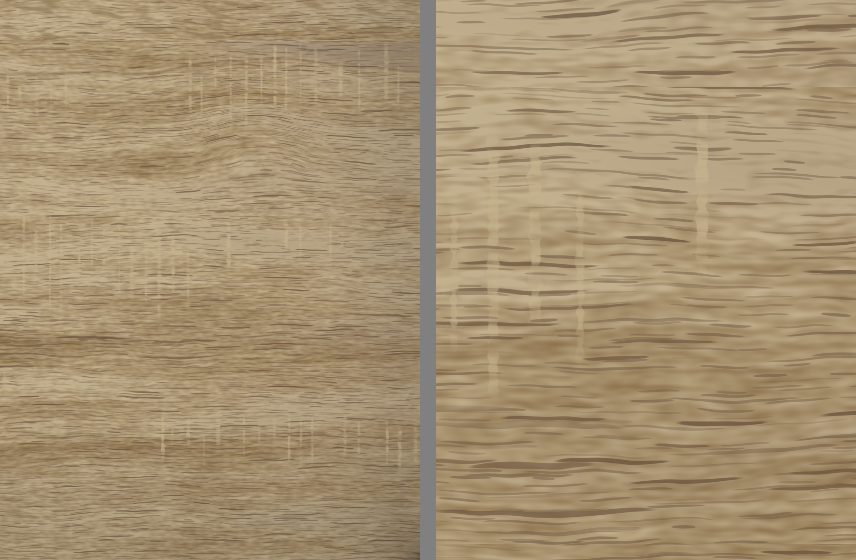
Left: the whole. Right: its middle third, enlarged.
This texture is drawn by a Shadertoy shader. Its source:

```glsl
// Sawn oak board: horizontal planks of warped, stretched gradient noise,
// thin tapered pores laid in rows along the grain, a bent figure around
// a knot, and groups of pale vertical saw marks broken up by the grain.

const vec3 PALE_OAK   = vec3(0.728, 0.655, 0.520);
const vec3 WARM_OAK   = vec3(0.605, 0.510, 0.368);
const vec3 GREY_OAK   = vec3(0.565, 0.490, 0.415);
const vec3 PORE_BROWN = vec3(0.395, 0.305, 0.225);
const vec3 SAW_CREAM  = vec3(0.770, 0.700, 0.550);

const float SEAMS[4] = float[4](0.157, 0.343, 0.615, 0.928);
const vec2  KNOT = vec2(0.465, 0.755);
const float KNOT_LIFT = 0.024;
const float PORE_STRENGTH = 0.74;
const float SAW_STRENGTH = 0.75;
const float SAW_COLUMNS = 40.0;

// Saw mark groups: left, right, bottom, top
const int SAW_GROUPS = 6;
const vec4 SAW_AREA[6] = vec4[6](
    vec4(0.30, 0.72, 0.745, 0.928), vec4(0.00, 0.14, 0.765, 0.885),
    vec4(0.01, 0.43, 0.420, 0.620), vec4(0.27, 0.75, 0.155, 0.260),
    vec4(0.00, 0.03, 0.260, 0.343), vec4(0.50, 0.63, 0.520, 0.610));

float hash(vec2 p) {
    vec3 q = fract(vec3(p.xyx) * 0.1031);
    q += dot(q, q.yzx + 33.33);
    return fract((q.x + q.y) * q.z);
}

float cornerSlope(vec2 cell, vec2 offset) {
    float angle = 6.2832 * hash(cell);
    return dot(vec2(cos(angle), sin(angle)), offset);
}

// Gradient noise, roughly -0.6 to 0.6
float noise(vec2 p) {
    vec2 i = floor(p), f = p - i, e = vec2(1.0, 0.0);
    vec2 u = f * f * f * (f * (f * 6.0 - 15.0) + 10.0);
    return mix(mix(cornerSlope(i, f), cornerSlope(i + e, f - e), u.x),
               mix(cornerSlope(i + e.yx, f - e.yx),
                   cornerSlope(i + 1.0, f - 1.0), u.x), u.y);
}

float bump(float x, float centre, float width) {
    float d = (x - centre) / width;
    return exp(-d * d);
}

// Height across the grain, bent by slow waves and the knot
float grainHeight(vec2 p, float plank) {
    vec2 d = p - KNOT;
    float bend = 0.014 * noise(vec2(p.x * 3.0, p.y * 6.0) + plank * 7.3);
    bend += 0.005 * noise(vec2(p.x * 11.0, p.y * 20.0) + plank);
    bend += 0.0014 * noise(vec2(p.x * 45.0, p.y * 60.0));
    return p.y + bend - KNOT_LIFT * exp(-110.0 * d.x * d.x - 130.0 * d.y * d.y);
}

// Tapered dashes, one per cell of a staggered grid along the grain
float poreRows(vec2 g, vec2 grid, float thickness, float density, float pixel) {
    float row = floor(g.y * grid.y);
    float x = g.x * grid.x + 50.0 * hash(vec2(row, grid.y));
    vec2 cell = vec2(floor(x), row + grid.x);
    float size = hash(cell + 11.0);
    float along = abs(fract(x) - 0.5) / mix(0.16, 0.5, hash(cell + 23.0));
    float centre = mix(0.2, 0.8, hash(cell + 37.0));
    float halfWidth = thickness * mix(0.5, 1.0, size) * sqrt(max(0.0, 1.0 - along * along));
    float d = abs(fract(g.y * grid.y) - centre) / grid.y - halfWidth;
    float cover = 1.0 - smoothstep(-0.5 * pixel, 0.5 * pixel, d);
    cover *= 1.0 - smoothstep(0.8, 1.0, along);
    return cover * smoothstep(-0.1, 0.1, density - hash(cell)) * mix(0.45, 1.0, size);
}

float sawMarks(vec2 p, float h, float pixel) {
    float total = 0.0;
    float column = floor(p.x * SAW_COLUMNS);
    float ragged = noise(p * vec2(80.0, 170.0));
    for (int i = 0; i < SAW_GROUPS; i++) {
        vec4 area = SAW_AREA[i];
        vec2 seed = vec2(column, float(i) * 13.0 + 5.0);
        float pick = hash(seed), wide = hash(seed + 31.0);
        float centre = (column + 0.3 + 0.4 * hash(seed + 57.0)) / SAW_COLUMNS;
        float halfWidth = mix(0.0014, 0.0038, wide * wide) + 0.003 * ragged;
        float span = area.w - area.z;
        float low = area.z + span * 0.55 * hash(seed + 71.0);
        float high = area.w - span * 0.35 * pick * pick;
        float line = 1.0 - smoothstep(-pixel, pixel, abs(p.x - centre) - halfWidth);
        line *= smoothstep(low - 0.012, low + 0.012, p.y);
        line *= 1.0 - smoothstep(high - 0.008, high + 0.004, p.y);
        line *= step(area.x, centre) * step(centre, area.y) * step(0.15, pick);
        total = max(total, line * (0.5 + 0.5 * hash(seed + 93.0)));
    }
    return total * clamp(0.75 + 1.7 * noise(vec2(p.x * 40.0, h * 150.0)), 0.0, 1.0);
}

void mainImage(out vec4 fragColor, in vec2 fragCoord) {
    float pixel = 1.0 / iResolution.y;
    vec2 p = fragCoord * pixel;

    // Planks
    float plank = 0.0;
    for (int i = 0; i < 4; i++) plank += step(SEAMS[i], p.y);
    float h = grainHeight(p, plank);
    vec2 shift = vec2(plank * 17.3, plank * 5.7);

    // Broad, medium and fine streaks, with a short gritty fibre
    float broad = noise(vec2(p.x * 2.2, h * 20.0) + shift);
    float medium = noise(vec2(p.x * 6.0, h * 90.0) + shift);
    float fine = noise(vec2(p.x * 22.0, h * 215.0) + shift);
    float fibre = noise(vec2(p.x * 75.0, h * 260.0) + shift);
    float tone = 0.68 + 0.90 * broad + 0.50 * medium + 0.70 * fine + 0.60 * fibre;
    tone += 0.20 * bump(p.y, 0.56, 0.13) - 0.45 * bump(p.y, 0.385, 0.04);
    tone -= 0.35 * bump(p.y, 0.195, 0.035);
    vec3 color = mix(WARM_OAK, PALE_OAK, clamp(tone, -0.4, 1.2));

    // Grey heartwood above a dark curved growth line
    float curve = 0.868 + 0.025 * smoothstep(0.2, 0.45, p.x)
                - 0.018 * smoothstep(0.5, 0.75, p.x) + 0.008 * noise(p * 9.0);
    float heart = smoothstep(curve - 0.002, curve + 0.012, p.y)
                * (1.0 - smoothstep(0.918, 0.930, p.y)) * smoothstep(0.3, 0.6, p.x);
    float greyness = heart * (0.5 + 0.6 * medium) + 0.25 * smoothstep(0.3, 0.8, p.x + 0.5 * broad);
    color = mix(color, GREY_OAK, clamp(greyness, 0.0, 0.7));
    color = mix(color, PORE_BROWN, 0.3 * bump(p.y, curve, 0.0025));

    // Dark pores, longer and denser in the coarse bands
    float coarse = bump(p.y, 0.385, 0.042) + 0.6 * bump(p.y, 0.22, 0.03);
    float patchy = 0.5 * noise(p * vec2(4.0, 13.0) + shift);
    vec2 g = vec2(p.x, h);
    float pores = poreRows(g, vec2(10.0, 105.0), 0.0012, 0.55 + patchy + 0.2 * coarse, pixel);
    pores = max(pores, 0.70 * poreRows(g, vec2(23.0, 170.0), 0.0009, 0.60 + patchy, pixel));
    pores = max(pores, 0.60 * poreRows(g, vec2(13.0, 137.0), 0.0008, 0.70 + patchy, pixel));
    pores = max(pores, poreRows(g, vec2(7.0, 72.0), 0.0021, 0.75 * coarse - 0.08, pixel));
    color = mix(color, PORE_BROWN, PORE_STRENGTH * pores);

    // Slanted ray flecks on the top plank
    float fleck = noise(vec2(p.x * 17.0, (p.y + 0.16 * p.x) * 75.0));
    color = mix(color, WARM_OAK * 0.92, 0.6 * smoothstep(0.12, 0.4, fleck) * step(0.928, p.y));

    color = mix(color, SAW_CREAM, SAW_STRENGTH * sawMarks(p, h, pixel));

    // Uneven light, falling off towards the lower edge and corners
    vec2 uv = fragCoord / iResolution.xy;
    float light = 1.01 - 0.09 * (1.0 - smoothstep(0.0, 0.3, uv.y));
    light -= 0.06 * smoothstep(0.75, 1.0, uv.x) + 0.25 * exp(-28.0 * length(uv - vec2(1.0, 0.0)));
    fragColor = vec4(color * light, 1.0);
}
```
